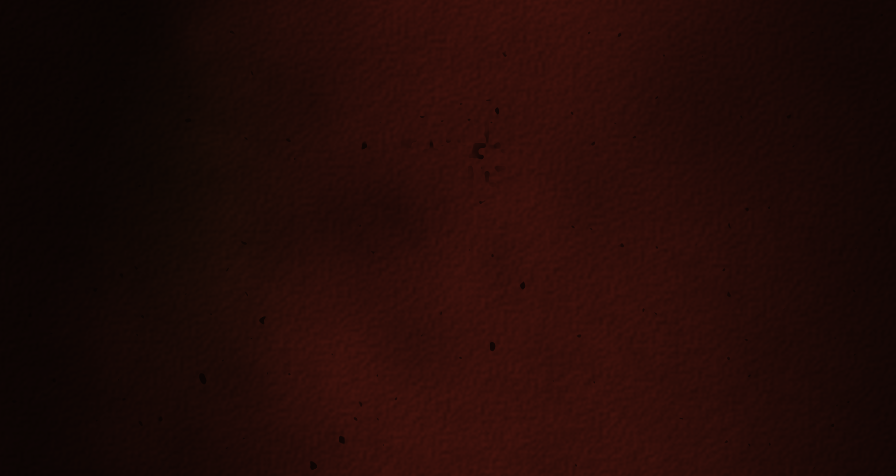
A Shadertoy shader for this texture:

```glsl
// Dark red weathered plaster: a broad off-centre glow falls into near-black sides.
// Elliptical stains and layered value noise mottle it; fine embossed grain and
// small irregular pits give the wall its rough surface.

const vec3 SHADOW = vec3(0.047, 0.018, 0.013);
const vec3 GLOW = vec3(0.218, 0.061, 0.042);
const vec3 OLIVE = vec3(0.006, 0.012, 0.002);
const float MOTTLE = 0.30;
const float GRAIN_SCALE = 125.0;
const float GRAIN = 0.20;
const float PIT_CELLS = 22.0;
const float PIT_CHANCE = 0.13;

// Stain: centre in canvas fractions, radii, and darkening strength.
const int STAINS = 7;
const vec4 STAIN_SHAPE[STAINS] = vec4[](
    vec4(0.43, 0.55, 0.085, 0.14), vec4(0.46, 0.29, 0.050, 0.11),
    vec4(0.20, 0.20, 0.090, 0.16), vec4(0.76, 0.76, 0.120, 0.19),
    vec4(0.34, 0.78, 0.090, 0.24), vec4(0.56, 0.46, 0.025, 0.08),
    vec4(0.66, 0.60, 0.045, 0.15));
const float STAIN_DEPTH[STAINS] = float[](0.38, 0.20, 0.30, 0.30, 0.20, 0.16, 0.16);

// Larger chips: centre in canvas fractions and radius in canvas heights.
const int CHIPS = 8;
const vec3 CHIP[CHIPS] = vec3[](
    vec3(0.406, 0.692, 0.007), vec3(0.556, 0.766, 0.006),
    vec3(0.583, 0.402, 0.007), vec3(0.550, 0.274, 0.009),
    vec3(0.293, 0.328, 0.008), vec3(0.225, 0.204, 0.009),
    vec3(0.382, 0.074, 0.007), vec3(0.349, 0.022, 0.008));

float hash(vec2 p) {
    vec3 q = fract(vec3(p.xyx) * 0.1031);
    q += dot(q, q.yzx + 33.33);
    return fract((q.x + q.y) * q.z);
}

float noise(vec2 p) {
    vec2 cell = floor(p), f = fract(p);
    f = f * f * (3.0 - 2.0 * f);
    return mix(mix(hash(cell), hash(cell + vec2(1, 0)), f.x),
               mix(hash(cell + vec2(0, 1)), hash(cell + vec2(1, 1)), f.x), f.y);
}

float fbm(vec2 p) {
    float sum = 0.0, weight = 0.5;
    for (int i = 0; i < 5; i++) {
        sum += weight * noise(p);
        p = mat2(1.6, 1.2, -1.2, 1.6) * p + 7.3;
        weight *= 0.5;
    }
    return sum;
}

float bump(vec2 d) { return exp(-dot(d, d)); }

// Horizontal falloff; the left shadow reaches further in toward the top.
float glowAmount(vec2 uv, float wobble) {
    float left = uv.x - 0.07 * smoothstep(0.25, 1.0, uv.y) + wobble;
    float right = uv.x + 0.05 * smoothstep(0.5, 1.0, uv.y) + 0.3 * wobble;
    return smoothstep(0.04, 0.48, left) * (1.0 - 0.87 * smoothstep(0.64, 1.05, right));
}

float stainShade(vec2 uv, float patchy) {
    float shade = 1.0;
    for (int i = 0; i < STAINS; i++) {
        vec4 s = STAIN_SHAPE[i];
        shade *= 1.0 - STAIN_DEPTH[i] * bump((uv - s.xy) / s.zw) * patchy;
    }
    return shade;
}

float disc(float d, float radius, float soft) {
    return 1.0 - smoothstep(radius - soft, radius + soft, d);
}

// Sparse pits, one possible per grid cell.
float pits(vec2 p, float soft) {
    vec2 cell = floor(p * PIT_CELLS);
    float present = step(hash(cell + 41.0), PIT_CHANCE);
    vec2 centre = cell + 0.25 + 0.5 * vec2(hash(cell + 3.0), hash(cell + 17.0));
    float radius = mix(0.001, 0.0042, hash(cell + 29.0));
    return present * disc(length(p - centre / PIT_CELLS), radius, soft);
}

void mainImage(out vec4 fragColor, in vec2 fragCoord) {
    vec2 uv = fragCoord / iResolution.xy;
    vec2 p = fragCoord / iResolution.y;
    float aspect = iResolution.x / iResolution.y;
    float soft = max(0.0015, 0.7 / iResolution.y);

    // Broad light, stains and cloudy wear
    float cloud = fbm(p * 4.0 + 11.0);
    float rough = fbm(p * 24.0 + 5.0);
    float light = glowAmount(uv, 0.10 * (cloud - 0.48));
    light *= stainShade(uv, 0.45 + 1.15 * rough);
    vec3 color = mix(SHADOW, GLOW, light);
    color += OLIVE * bump((uv - vec2(0.23, 0.58)) / vec2(0.10, 0.35));
    color *= 1.0 + MOTTLE * (cloud - 0.48) + 0.5 * MOTTLE * (rough - 0.48);

    // Embossed grain lit from the upper left
    vec2 g = p * GRAIN_SCALE;
    float relief = noise(g) - noise(g + vec2(-0.6, 0.6));
    color *= 1.0 + GRAIN * relief + 0.5 * GRAIN * (noise(g * 1.7 + 9.0) - 0.5);

    // Pits, ragged chips, and a crumbled patch with a thin trail to its left
    vec2 ragged = p + 0.009 * (vec2(noise(p * 95.0), noise(p * 95.0 + 31.0)) - 0.5);
    float damage = 0.6 * pits(ragged, soft);
    for (int i = 0; i < CHIPS; i++) {
        vec2 d = ragged - CHIP[i].xy * vec2(aspect, 1.0);
        damage = max(damage, 0.75 * disc(length(d * vec2(1.3, 0.9)), CHIP[i].z, soft));
    }
    float crumble = bump((uv - vec2(0.542, 0.67)) / vec2(0.016, 0.05));
    crumble = max(crumble, 0.9 * bump((uv - vec2(0.490, 0.697)) / vec2(0.035, 0.009)));
    damage = max(damage, 0.8 * crumble * smoothstep(0.58, 0.72, noise(p * 85.0 + 2.0)));
    color = mix(color, SHADOW * 0.5, damage);

    fragColor = vec4(max(color, 0.0), 1.0);
}
```
